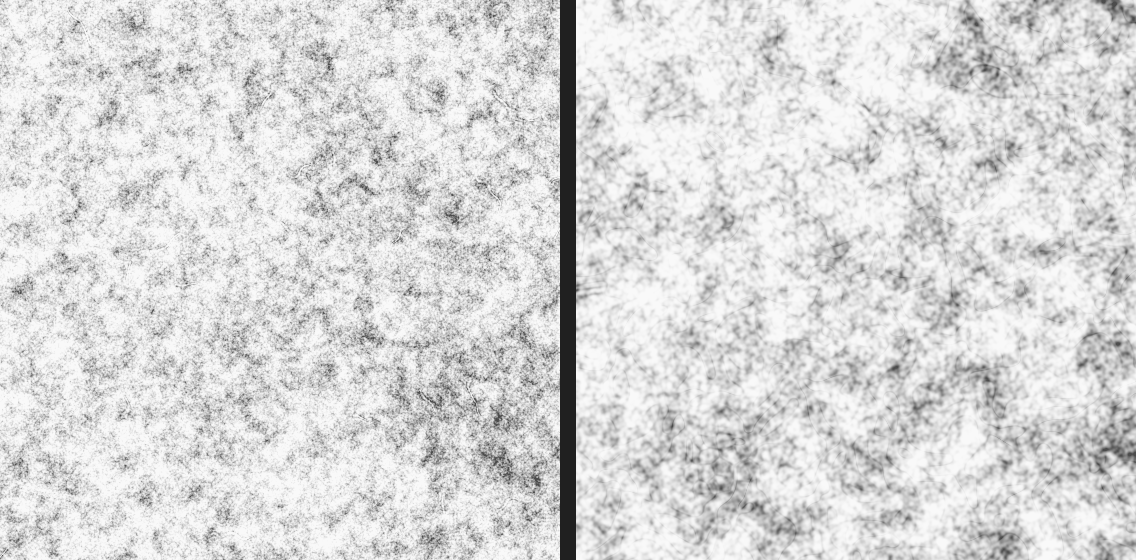
Left: the whole. Right: its middle third, enlarged.
This texture is drawn by a WebGL 1 fragment shader. Its source:

```glsl
precision highp float;
// Pale speckled mineral surface with grey mottling, dark clumps, fine fibres and a soft stain.
uniform vec2 u_resolution;

#define BLOTCH_SCALE 17.0
#define MOTTLE_SCALE 38.0
#define SPECK_SCALE 85.0
#define GRAIN_SCALE 215.0
#define GRAIN_AMOUNT 0.45
#define BASE_DENSITY -0.17
#define STAIN_CENTER vec2(0.84, 0.26)
#define STAIN_AMOUNT 0.85
#define CLUMP_COUNT 30
#define CLUMP_AMOUNT 1.35
#define FIBRE_COUNT 22
#define RING_COUNT 18

float hash(vec2 p) {
  return fract(sin(dot(p, vec2(127.1, 311.7))) * 43758.545);
}

vec2 hash2(vec2 p) {
  return vec2(hash(p), hash(p + 37.3));
}

mat2 rotation(float angle) {
  float c = cos(angle), s = sin(angle);
  return mat2(c, -s, s, c);
}

float cornerSlope(vec2 cell, vec2 offset) {
  float angle = 6.2832 * hash(cell);
  return dot(vec2(cos(angle), sin(angle)), offset);
}

// Gradient noise scaled to a standard deviation near one.
float noise(vec2 p) {
  vec2 i = floor(p), f = fract(p);
  vec2 u = f * f * f * (f * (f * 6.0 - 15.0) + 10.0);
  vec2 e = vec2(1.0, 0.0);
  float low = mix(cornerSlope(i, f), cornerSlope(i + e.xy, f - e.xy), u.x);
  float high = mix(cornerSlope(i + e.yx, f - e.yx), cornerSlope(i + e.xx, f - e.xx), u.x);
  return 4.6 * mix(low, high, u.y);
}

// Dark seams between rounded cells.
float cellSeams(vec2 p) {
  vec2 i = floor(p), f = fract(p);
  float nearest = 8.0, second = 8.0;
  for (int y = -1; y <= 1; y++) {
    for (int x = -1; x <= 1; x++) {
      vec2 o = vec2(float(x), float(y));
      float d = length(o + hash2(i + o) - f);
      second = min(second, max(nearest, d));
      nearest = min(nearest, d);
    }
  }
  return 1.0 - smoothstep(0.0, 0.25, second - nearest);
}

// Ragged, stretched patches of dense material.
float clumps(vec2 p, float ragged) {
  float total = 0.0;
  for (int k = 0; k < CLUMP_COUNT; k++) {
    vec2 id = vec2(float(k), 5.0);
    vec2 shape = hash2(id + 11.0);
    vec2 q = rotation(0.5 + 2.2 * shape.x) * (p - hash2(id));
    float radius = mix(0.012, 0.034, shape.y * shape.y);
    q.y *= mix(1.1, 2.4, shape.x);
    total = max(total, 1.0 - smoothstep(0.45, 1.25, length(q) / radius + 0.22 * ragged));
  }
  return total;
}

// Thin bent threads: pale core between two dark edges.
float fibres(vec2 p) {
  float total = 0.0;
  for (int k = 0; k < FIBRE_COUNT; k++) {
    vec2 id = vec2(float(k), 71.0);
    vec2 shape = hash2(id + 19.0);
    vec2 q = rotation(6.2832 * shape.x) * (p - hash2(id));
    float halfLength = mix(0.015, 0.06, shape.y * shape.y);
    q.y += (hash(id + 3.0) - 0.5) * 14.0 * q.x * q.x;
    float ends = 1.0 - smoothstep(0.7, 1.0, abs(q.x) / halfLength);
    float edge = (abs(q.y) - 0.0026) / 0.0013;
    float core = q.y / 0.0014;
    total += ends * (exp(-edge * edge) - 0.8 * exp(-core * core));
  }
  return total;
}

// Small uneven ovals with a fine outline.
float rings(vec2 p, float ragged) {
  float total = 0.0;
  for (int k = 0; k < RING_COUNT; k++) {
    vec2 id = vec2(float(k), 143.0);
    vec2 shape = hash2(id + 29.0);
    vec2 q = rotation(6.2832 * shape.x) * (p - hash2(id));
    q.y *= mix(1.0, 1.9, shape.y);
    float edge = (length(q) - mix(0.006, 0.016, shape.x) + 0.0008 * ragged) / 0.0013;
    total += exp(-edge * edge);
  }
  return total;
}

void main() {
  vec2 p = gl_FragCoord.xy / min(u_resolution.x, u_resolution.y);
  vec2 warped = p + 0.004 * vec2(noise(p * 31.0), noise(p * 31.0 + 50.0));
  float mottle = noise(rotation(0.6) * warped * MOTTLE_SCALE);
  float speck = noise(rotation(1.1) * p * SPECK_SCALE);

  // Mottling from broad drifts down to fine grain
  float density = BASE_DENSITY + 0.4 * (p.x - 0.5);
  density += 0.2 * noise(p * 4.0 + 9.0);
  density += 0.36 * noise(rotation(0.3) * warped * BLOTCH_SCALE);
  density += 0.46 * mottle + 0.4 * speck;
  density += GRAIN_AMOUNT * noise(rotation(0.8) * p * GRAIN_SCALE);
  density += 0.7 * GRAIN_AMOUNT * noise(rotation(0.4) * p * GRAIN_SCALE * 1.6);

  // Crinkled contour lines
  float crinkle = 1.0 - smoothstep(0.0, 0.4, abs(noise(rotation(0.9) * warped * 70.0)));
  density += 0.5 * (crinkle - 0.16);

  // Stain, clumps and debris
  float stainRadius = length((p - STAIN_CENTER) * vec2(1.25, 0.9)) + 0.03 * noise(p * 9.0);
  density += STAIN_AMOUNT * (1.0 - smoothstep(0.08, 0.25, stainRadius));
  float clump = clumps(p, mottle + 0.5 * speck);
  density += clump * (CLUMP_AMOUNT + 0.6 * (cellSeams(p * 110.0) - 0.3));
  density += 1.1 * fibres(warped) + 0.9 * rings(p, mottle);

  // Tone curve: white ground, long dark tail
  float depth = max(density + 1.85, 0.0);
  float grey = 1.0 - min(0.025 + 0.0284 * depth * depth, 0.7);
  gl_FragColor = vec4(vec3(grey), 1.0);
}
```
